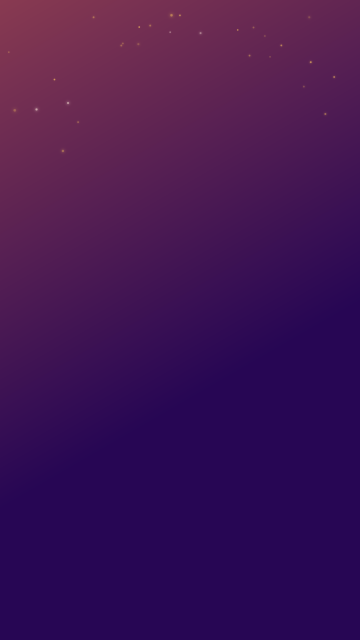
This background is drawn by a Shadertoy shader. Its source:

```glsl
// Dusk sky: a slanted linear gradient from warm rose (top left) to deep indigo,
// with small gold and pale stars scattered along the top edge.
// Stars are hashed points whose depth grows toward the left and right sides.

const vec3 ROSE = vec3(0.535, 0.228, 0.318);
const vec3 INDIGO = vec3(0.152, 0.025, 0.330);
const vec3 GOLD = vec3(0.90, 0.68, 0.36);
const vec3 PALE = vec3(1.00, 0.92, 0.86);

const float SLANT = 2.61799;       // gradient heading, clockwise from up
const float FADE_END = 0.60;       // share of the gradient line that fades
const int STAR_COUNT = 28;
const float STAR_MARGIN = 0.02;    // gap below the top edge
const float DEPTH_CENTER = 0.07;   // star band height at the middle
const float DEPTH_SIDE = 0.25;     // star band height at the sides
const float RADIUS_MIN = 0.0007;   // star radii, in canvas heights
const float RADIUS_MAX = 0.0022;
const float GLOW_SCALE = 1.9;      // halo width relative to the star
const float GLOW_STRENGTH = 0.30;

float hash(float n) {
    return fract(sin(n * 12.9898 + 4.137) * 43758.5);
}

// Position from the top left, in canvas heights.
vec2 starPosition(float id, float aspect) {
    float x = fract(id * 0.61803 + 0.12 * hash(id));
    float side = smoothstep(0.18, 0.42, abs(x - 0.55));
    float depth = mix(DEPTH_CENTER, DEPTH_SIDE, side);
    return vec2(x * aspect, STAR_MARGIN + depth * hash(id + 37.0));
}

vec3 skyGradient(vec2 p, float aspect) {
    vec2 heading = vec2(sin(SLANT), -cos(SLANT));
    float t = dot(p, heading) / dot(vec2(aspect, 1.0), heading);
    return mix(ROSE, INDIGO, clamp(t / FADE_END, 0.0, 1.0));
}

vec3 addStars(vec3 color, vec2 p, float aspect, float pixel) {
    for (int i = 0; i < STAR_COUNT; i++) {
        float id = float(i) + 1.0;
        float size = hash(id + 71.0);
        float radius = mix(RADIUS_MIN, RADIUS_MAX, size);
        float d = length(p - starPosition(id, aspect));

        // Soft disc with a faint halo
        float core = 1.0 - smoothstep(max(radius - pixel, 0.0), radius + pixel, d);
        float halo = exp(-pow(d / (radius * GLOW_SCALE), 2.0));
        float brightness = mix(0.25, 0.85, hash(id + 113.0));
        vec3 tint = mix(GOLD, PALE, step(0.75, hash(id + 151.0)));
        float cover = brightness * max(core, GLOW_STRENGTH * halo);
        color = mix(color, tint, cover);
    }
    return color;
}

void mainImage(out vec4 fragColor, in vec2 fragCoord) {
    float pixel = 1.0 / iResolution.y;
    float aspect = iResolution.x * pixel;
    vec2 p = vec2(fragCoord.x, iResolution.y - fragCoord.y) * pixel;

    vec3 color = skyGradient(p, aspect);
    color = addStars(color, p, aspect, pixel);
    fragColor = vec4(color, 1.0);
}
```
